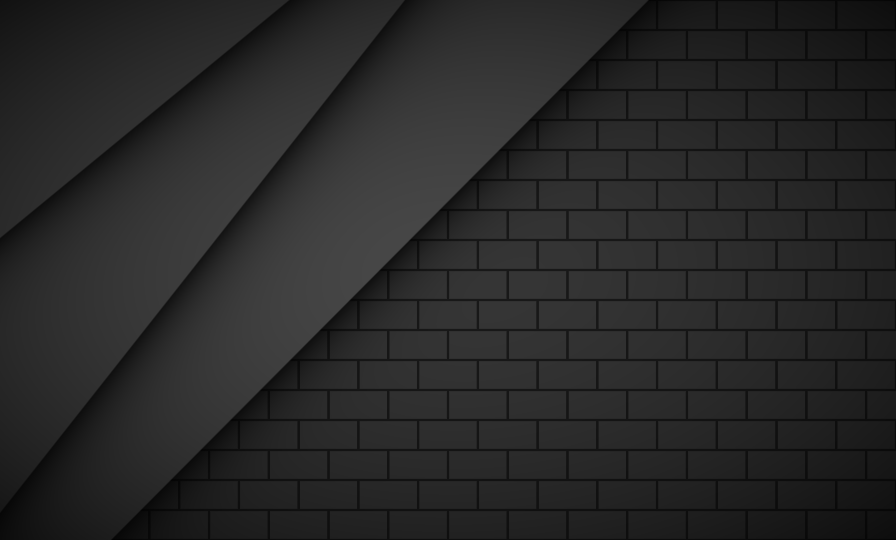
This background is drawn by a Shadertoy shader. Its source:

```glsl
// Dark overlapping diagonal panels casting soft shadows on a brick wall.

// Panel edges as (top point, bottom point) in fractions of the canvas
const vec4 UPPER_EDGE  = vec4(0.323, 1.0, 0.0, 0.559);
const vec4 MIDDLE_EDGE = vec4(0.452, 1.0, 0.0, 0.050);
const vec4 LOWER_EDGE  = vec4(0.724, 1.0, 0.124, 0.0);

const vec2  BRICK_COUNT   = vec2(15.0, 18.0);
const float MORTAR_HALF   = 0.0023;  // in canvas heights
const float MORTAR_SHADE  = 0.46;
const vec3  BRICK_COLOR   = vec3(0.215);
const vec3  PANEL_COLOR   = vec3(0.282);
const float SHADOW_DEPTH  = 0.72;
const float SHADOW_LENGTH = 0.045;
const vec2  VIGNETTE      = vec2(0.10, 0.31); // linear and squared falloff

// Signed distance to an edge, positive on its lower right side
float edgeDistance(vec2 uv, vec4 edge, vec2 aspect) {
    vec2 along = (edge.zw - edge.xy) * aspect;
    vec2 normal = normalize(vec2(-along.y, along.x));
    return dot((uv - edge.xy) * aspect, normal);
}

// Brightness left by the shadow of a panel at distance d
float shadow(float d) {
    return 1.0 - SHADOW_DEPTH * exp(-max(d, 0.0) / SHADOW_LENGTH);
}

// Running-bond wall, rows counted from the top
vec3 brickWall(vec2 uv, vec2 aspect, float pixel) {
    vec2 cell = vec2(uv.x, 1.0 - uv.y) * BRICK_COUNT;
    cell.x += 0.5 * mod(floor(cell.y), 2.0);
    vec2 local = fract(cell);
    vec2 gap = min(local, 1.0 - local) * aspect / BRICK_COUNT;
    float joint = min(gap.x, gap.y) - MORTAR_HALF;
    float brick = smoothstep(-0.5 * pixel, 0.5 * pixel, joint);
    return BRICK_COLOR * mix(MORTAR_SHADE, 1.0, brick);
}

void mainImage(out vec4 fragColor, in vec2 fragCoord) {
    vec2 uv = fragCoord / iResolution.xy;
    vec2 aspect = vec2(iResolution.x / iResolution.y, 1.0);
    float pixel = 1.0 / iResolution.y;

    float upper  = edgeDistance(uv, UPPER_EDGE, aspect);
    float middle = edgeDistance(uv, MIDDLE_EDGE, aspect);
    float lower  = edgeDistance(uv, LOWER_EDGE, aspect);

    // Layers from back to front
    vec3 color = brickWall(uv, aspect, pixel) * shadow(lower);
    color = mix(PANEL_COLOR * shadow(middle), color, smoothstep(-pixel, pixel, lower));
    color = mix(PANEL_COLOR * shadow(upper), color, smoothstep(-pixel, pixel, middle));
    color = mix(PANEL_COLOR, color, smoothstep(-pixel, pixel, upper));

    // Central glow fading to dark corners
    float r = length(2.0 * uv - 1.0);
    color *= 1.0 - VIGNETTE.x * r - VIGNETTE.y * r * r;

    fragColor = vec4(color, 1.0);
}
```
